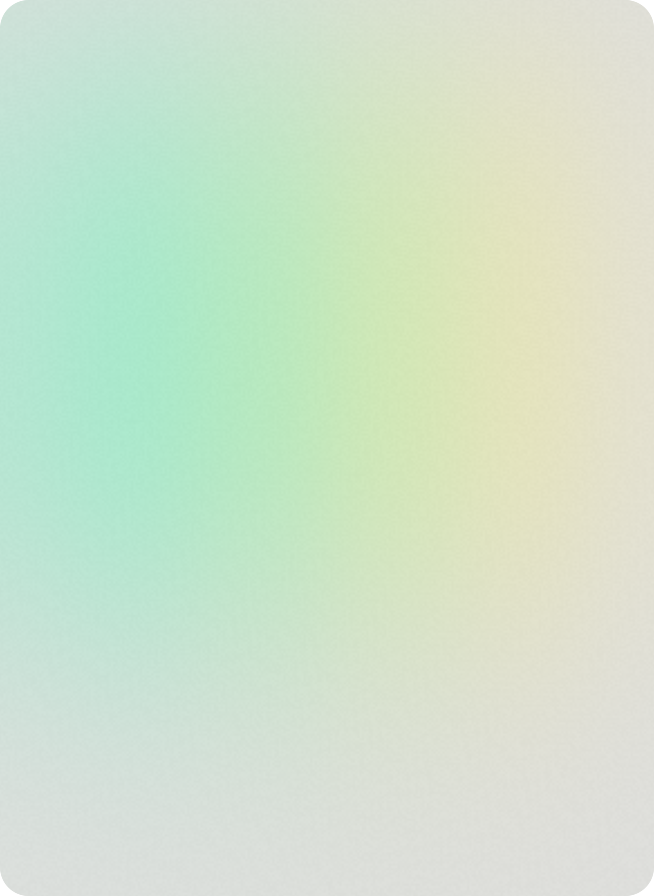
This background is drawn by a WebGL 2 fragment shader. Its source:

```glsl
#version 300 es
precision highp float;
// Soft mint-to-cream glow on a pale grey card with rounded corners and fine grain.

#define CORNER_RADIUS 0.032
#define GLOW_HEIGHT 0.605
#define GLOW_SPREAD 0.38
#define GLOW_FALLOFF 2.4
#define STOP_WIDTH 0.14
#define GRAIN_CELLS 400.0
#define GRAIN_AMOUNT 0.016
#define CARD_GREY vec3(0.867, 0.870, 0.862)
#define PAGE_WHITE vec3(1.0)

uniform vec2 u_resolution;
out vec4 fragColor;

const int STOP_COUNT = 6;
const vec3 STOPS[STOP_COUNT] = vec3[](
  vec3(0.715, 0.900, 0.825),  // pale aqua
  vec3(0.653, 0.912, 0.800),  // mint
  vec3(0.715, 0.912, 0.750),  // leaf green
  vec3(0.822, 0.907, 0.710),  // lime
  vec3(0.900, 0.890, 0.735),  // cream
  vec3(0.890, 0.880, 0.822)   // warm grey
);

float hash(vec2 p) {
  return fract(sin(dot(p, vec2(127.1, 311.7))) * 43758.5453);
}

float valueNoise(vec2 p) {
  vec2 cell = floor(p);
  vec2 f = fract(p);
  f = f * f * (3.0 - 2.0 * f);
  float low = mix(hash(cell), hash(cell + vec2(1.0, 0.0)), f.x);
  float high = mix(hash(cell + vec2(0.0, 1.0)), hash(cell + 1.0), f.x);
  return mix(low, high, f.y);
}

// Blend evenly spaced colours with smooth, normalised weights.
vec3 glowColor(float x) {
  vec3 sum = vec3(0.0);
  float total = 0.0;
  for (int i = 0; i < STOP_COUNT; i++) {
    float d = (x - float(i) / float(STOP_COUNT - 1)) / STOP_WIDTH;
    float weight = exp(-d * d);
    sum += weight * STOPS[i];
    total += weight;
  }
  return sum / total;
}

float roundedBox(vec2 p, vec2 halfSize, float radius) {
  vec2 q = abs(p) - halfSize + radius;
  return length(max(q, 0.0)) + min(max(q.x, q.y), 0.0) - radius;
}

void main() {
  vec2 uv = gl_FragCoord.xy / u_resolution;
  vec2 aspect = vec2(u_resolution.x / u_resolution.y, 1.0);
  vec2 p = uv * aspect;

  // The glow fades into grey above and below its centre line.
  float rise = abs(uv.y - GLOW_HEIGHT) / GLOW_SPREAD;
  float strength = exp(-pow(rise, GLOW_FALLOFF));
  vec3 color = mix(CARD_GREY, glowColor(uv.x), strength);

  // Paper grain.
  color += (valueNoise(p * GRAIN_CELLS) - 0.5) * GRAIN_AMOUNT;

  // Rounded card edge.
  float edge = roundedBox(p - 0.5 * aspect, 0.5 * aspect, CORNER_RADIUS);
  float pixel = 1.0 / u_resolution.y;
  float card = 1.0 - smoothstep(-0.5 * pixel, 0.5 * pixel, edge);
  fragColor = vec4(mix(PAGE_WHITE, color, card), 1.0);
}
```
